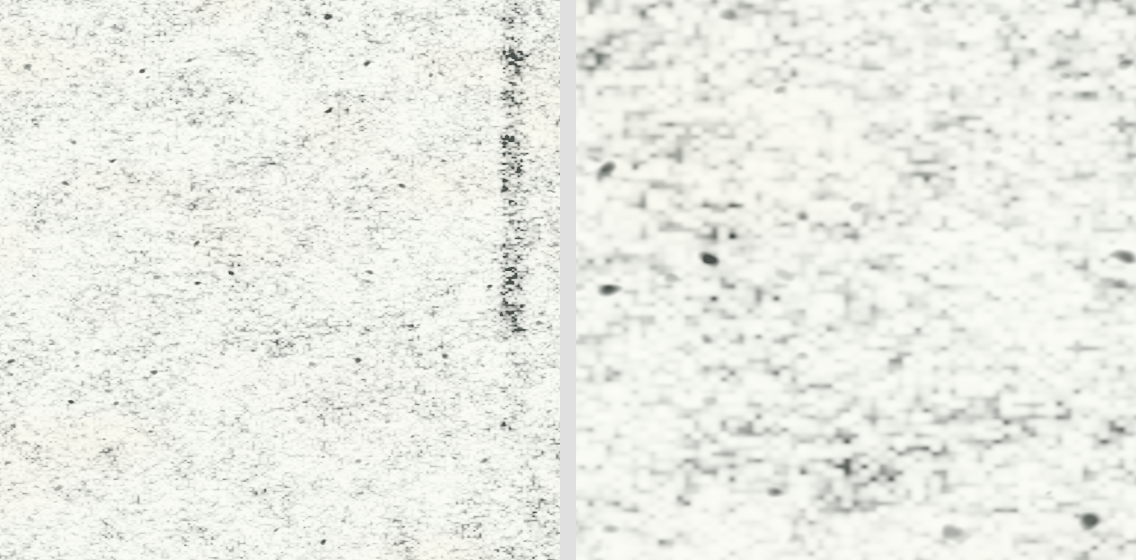
Left, the full canvas; right, a detail of the centre.
Give the GLSL for this texture, as a three.js fragment shader.

```glsl
// Off-white recycled paper with fine grey horizontal grain, dark flecks and a smudged vertical band.
varying vec2 vUv;

const vec3 PAPER = vec3(0.987, 0.992, 0.968);
const vec3 WARM_PAPER = vec3(0.992, 0.985, 0.935);
const vec3 INK = vec3(0.25, 0.275, 0.255);

// Noise cells across and up the canvas
const vec2 FINE_SCALE = vec2(190.0, 270.0);
const vec2 STREAK_SCALE = vec2(72.0, 165.0);
const vec2 CLOUD_SCALE = vec2(17.0, 27.0);
const vec2 STAIN_SCALE = vec2(5.0, 9.0);
const vec3 GRAIN_WEIGHTS = vec3(0.43, 0.36, 0.21);
const float GRAIN_MEDIAN = 0.057;
const float GRAIN_CONTRAST = 6.2;

const float BAND_LEFT = 0.893;
const float BAND_RIGHT = 0.942;
const float BAND_BOTTOM = 0.17;
const float BAND_GAIN = 1.75;

const float LARGE_FLECK_CELLS = 13.0;
const float SMALL_FLECK_CELLS = 25.0;
const vec2 LARGE_FLECK_RADIUS = vec2(0.0100, 0.0060);
const vec2 SMALL_FLECK_RADIUS = vec2(0.0065, 0.0040);

float hash(vec2 p) {
  vec3 q = fract(vec3(p.xyx) * 0.1031);
  q += dot(q, q.yzx + 33.33);
  return fract((q.x + q.y) * q.z);
}

float valueNoise(vec2 p) {
  vec2 cell = floor(p);
  vec2 f = fract(p);
  f = f * f * (3.0 - 2.0 * f);
  float low = mix(hash(cell), hash(cell + vec2(1.0, 0.0)), f.x);
  float high = mix(hash(cell + vec2(0.0, 1.0)), hash(cell + vec2(1.0, 1.0)), f.x);
  return mix(low, high, f.y);
}

// Weighted fine, streaky and cloudy noise, centred on zero
float paperGrain(vec2 p) {
  vec3 layers = vec3(
    valueNoise(p * FINE_SCALE),
    valueNoise(p * STREAK_SCALE + 41.3),
    valueNoise(p * CLOUD_SCALE + 87.7));
  return dot(layers, GRAIN_WEIGHTS) - 0.5;
}

// Patchy strip with a crisp left edge and a soft right edge
float smudgeBand(vec2 p) {
  float wobble = (valueNoise(vec2(3.7, p.y * 24.0)) - 0.5) * 0.010;
  float x = p.x - wobble - 0.006 * (p.y - 0.5);
  float strip = smoothstep(BAND_LEFT - 0.006, BAND_LEFT + 0.010, x)
              * (1.0 - smoothstep(BAND_RIGHT - 0.022, BAND_RIGHT + 0.012, x));
  float patches = mix(0.35, 1.1, valueNoise(vec2(9.2, p.y * 9.0)));
  float fade = smoothstep(BAND_BOTTOM, BAND_BOTTOM + 0.18, p.y);
  float haze = 0.14 * smoothstep(BAND_LEFT, BAND_RIGHT, x);
  return strip * patches * fade + haze;
}

// At most one ragged, slightly tilted fleck per cell
float flecks(vec2 p, float cells, vec2 radius, float chance, float seed) {
  vec2 cell = floor(p * cells);
  vec2 id = cell + seed;
  vec2 jitter = vec2(hash(id + 11.0), hash(id + 23.0));
  vec2 offset = p - (cell + mix(vec2(0.25), vec2(0.75), jitter)) / cells;
  offset.y -= offset.x * (hash(id + 37.0) - 0.4) * 0.6;
  float size = mix(0.55, 1.0, hash(id + 53.0));
  float ragged = (valueNoise(p * vec2(130.0, 190.0) + seed) - 0.5) * 0.8;
  float d = length(offset / (radius * size)) + ragged;
  float strength = mix(0.3, 1.0, hash(id + 71.0));
  return step(hash(id), chance) * strength * (1.0 - smoothstep(0.1, 1.15, d));
}

void main() {
  float band = smudgeBand(vUv);
  float ink = GRAIN_MEDIAN * exp(GRAIN_CONTRAST * paperGrain(vUv) + BAND_GAIN * band);

  float large = flecks(vUv, LARGE_FLECK_CELLS, LARGE_FLECK_RADIUS, 0.26, 5.0);
  float small = flecks(vUv, SMALL_FLECK_CELLS, SMALL_FLECK_RADIUS, 0.30, 140.0);
  ink += 0.85 * large + 0.42 * small;

  float stain = smoothstep(0.55, 0.95, valueNoise(vUv * STAIN_SCALE + 17.0));
  vec3 sheet = mix(PAPER, WARM_PAPER, 0.6 * stain);
  gl_FragColor = vec4(mix(sheet, INK, clamp(ink, 0.0, 0.95)), 1.0);
}
```
